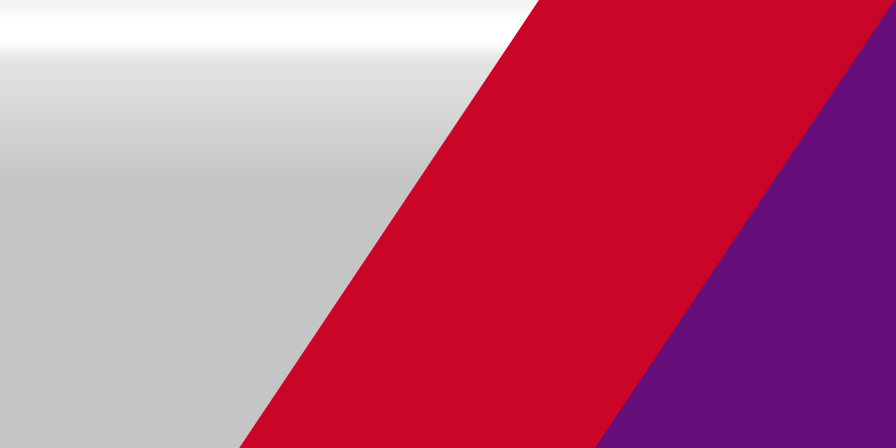
This background is drawn by a WebGL 2 fragment shader. Its source:

```glsl
#version 300 es
precision highp float;

uniform vec2 u_resolution;
out vec4 fragColor;

#define RED vec3(0.796, 0.020, 0.155)
#define PURPLE vec3(0.400, 0.055, 0.475)
#define SILVER 0.771      // flat lower tone
#define SHADE 0.895       // tone just below the highlight
#define TOP_TONE 0.953    // tone at the upper rim
#define LEAN 0.669        // sideways run per unit of height
#define RED_START 0.534   // foot of the red band, in canvas heights
#define PURPLE_START 1.328

// Brightness of the silver panel at a depth below the top edge.
float silverTone(float depth) {
    float tone = mix(TOP_TONE, 1.0, smoothstep(0.0, 0.06, depth));
    float fade = mix(SHADE, SILVER, clamp((depth - 0.135) / 0.27, 0.0, 1.0));
    return mix(tone, fade, smoothstep(0.088, 0.14, depth));
}

// Coverage to the right of a leaning line, smoothed over one pixel.
float rightOf(vec2 p, float foot) {
    float dist = (p.x - foot - LEAN * p.y) / length(vec2(1.0, LEAN));
    return clamp(dist * u_resolution.y + 0.5, 0.0, 1.0);
}

void main() {
    // Canvas height is 1; the width is taken as 2 at any aspect.
    vec2 p = gl_FragCoord.xy / u_resolution * vec2(2.0, 1.0);

    vec3 color = vec3(silverTone(1.0 - p.y));
    color = mix(color, RED, rightOf(p, RED_START));
    color = mix(color, PURPLE, rightOf(p, PURPLE_START));

    fragColor = vec4(color, 1.0);
}
```
